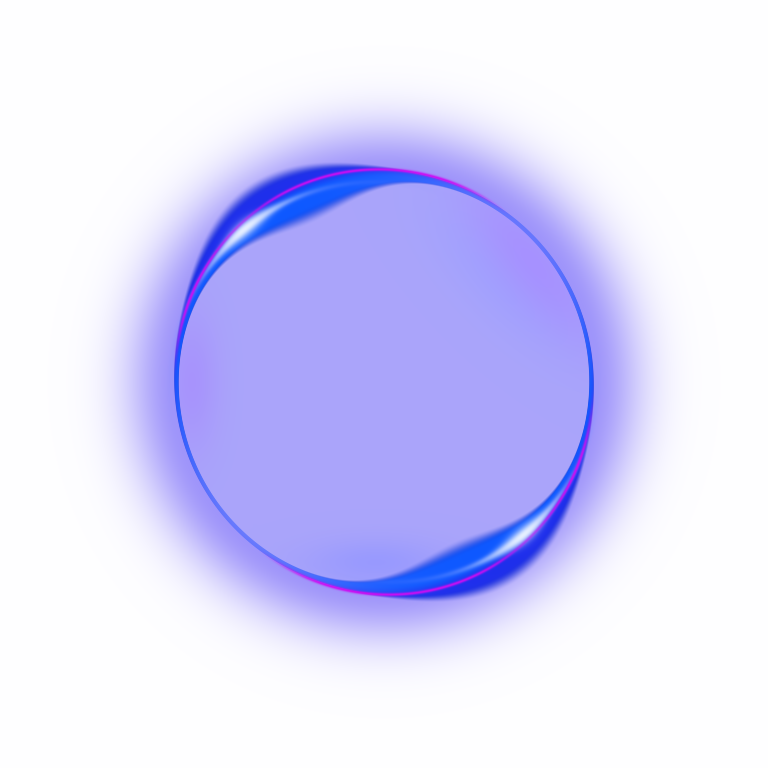
This background is drawn by a three.js fragment shader. Its source:

```glsl
// Glowing violet orb with a thin blue ring that swells into two opposed glassy lobes.
varying vec2 vUv;

const float PI = 3.14159265;

// Bell curve around zero.
float bell(float x, float width) {
  return exp(-x * x / (width * width));
}

// Signed angular distance that repeats every half turn.
float halfTurn(float angle, float center) {
  return mod(angle - center + 0.5 * PI, PI) - 0.5 * PI;
}

// Soft elliptical spot, long along the direction given by tilt.
float spot(vec2 p, vec2 center, vec2 size, float tilt) {
  float c = cos(tilt), s = sin(tilt);
  vec2 q = mat2(c, -s, s, c) * (p - center) / size;
  return exp(-dot(q, q));
}

void main() {
  vec2 p = vUv - vec2(0.5, 0.5026);
  float r = length(p);
  float angle = atan(p.y, p.x);

  // Outer halo fading to white
  vec3 halo = mix(vec3(0.995, 0.995, 1.0), vec3(0.62, 0.58, 0.98),
                  bell(max(r - 0.27, 0.0), 0.068));

  // Disc with faint violet and blue tints near its rim
  vec3 disc = vec3(0.665, 0.645, 0.98);
  disc = mix(disc, vec3(0.62, 0.63, 1.0), 0.8 * spot(p, vec2(0.155, 0.135), vec2(0.13, 0.05), -0.8));
  disc = mix(disc, vec3(0.65, 0.56, 1.0), 0.9 * spot(p, vec2(0.195, 0.155), vec2(0.13, 0.045), -0.9));
  disc = mix(disc, vec3(0.65, 0.56, 0.99), 0.8 * spot(p, vec2(-0.25, 0.0), vec2(0.035, 0.09), 0.0));
  disc = mix(disc, vec3(0.58, 0.59, 1.0), 0.8 * spot(p, vec2(-0.01, -0.235), vec2(0.09, 0.03), 0.0));
  vec3 color = mix(disc, halo, smoothstep(0.266, 0.274, r));

  // Lobe thickness on either side of the ring
  float outer = 0.003 + 0.034 * bell(halfTurn(angle, 2.17), 0.48);
  float inner = 0.003 + 0.035 * bell(halfTurn(angle, 1.99), 0.42);
  float d = r - 0.27;
  float side = d > 0.0 ? d / outer : -d / inner;
  float body = 1.0 - smoothstep(0.65, 1.15, side);
  float thin = bell(halfTurn(angle, 0.82), 0.55);

  // Blue body: bright inside, deeper towards the soft edges
  vec3 blue = mix(vec3(0.02, 0.33, 1.0), vec3(0.09, 0.16, 0.92),
                  smoothstep(-0.004, 0.012, d));
  blue = mix(blue, vec3(0.10, 0.20, 0.80), 0.7 * smoothstep(0.55, 1.0, side));
  blue = mix(blue, vec3(0.28, 0.40, 1.0), thin);
  color = mix(color, blue, body * (0.95 - 0.3 * thin));

  // Pale streak running along the lobe
  float fromGlint = halfTurn(angle, 2.31);
  float streak = bell(r - 0.269 - 0.012 * fromGlint, 0.0035) * bell(fromGlint, 0.55);
  color = mix(color, vec3(0.42, 0.56, 1.0), 0.65 * streak);

  // White glint at the thickest part
  float glint = bell(r - 0.2695 - 0.012 * fromGlint, 0.0035 + 0.006 * bell(fromGlint, 0.16))
              * bell(fromGlint, 0.22);
  color = mix(color, vec3(0.93, 0.96, 1.0), 0.95 * glint);

  // Magenta filament
  float filamentArc = halfTurn(angle, 2.02);
  float filament = bell(r - 0.27 - 0.0085 * bell(filamentArc, 0.94), 0.0021)
                 * (1.0 - smoothstep(0.72, 1.12, abs(filamentArc)));
  color = mix(color, vec3(0.80, 0.05, 0.95), filament * (0.95 - 0.45 * bell(fromGlint, 0.2)));

  gl_FragColor = vec4(color, 1.0);
}
```
